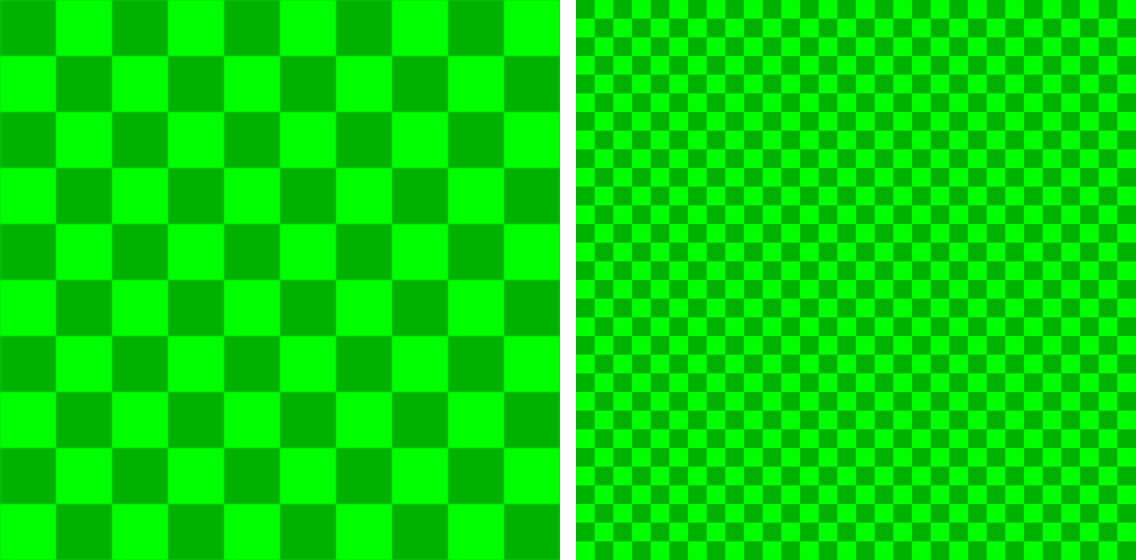
Left: one tile. Right: repeated 3 by 3.
This pattern is drawn by a Shadertoy shader. Its source:

```glsl
// Two-tone green checkerboard, ten cells across and ten down (five repeats each way).
// Each axis gives a soft square wave from the signed distance to the nearest
// cell border; the product of the two waves picks the light or dark green.

const float CELLS = 10.0;         // even, so opposite canvas edges join
const float EDGE_SOFTNESS = 0.015; // half width of the border blend, in cells
const vec3 LIGHT_GREEN = vec3(0.0, 1.0, 0.005);
const vec3 DARK_GREEN = vec3(0.0, 0.70, 0.0);

// Signed distance to the nearest border: positive in even cells, negative in odd
vec2 borderDistance(vec2 p) {
    return 0.5 - abs(mod(p + 0.5, 2.0) - 1.0);
}

// Square wave from -1 to 1 with a linear ramp across each border
vec2 softSquareWave(vec2 p, vec2 halfWidth) {
    return clamp(borderDistance(p) / halfWidth, -1.0, 1.0);
}

// 1 in light cells, 0 in dark cells, blended along the borders
float checker(vec2 p, vec2 halfWidth) {
    vec2 wave = softSquareWave(p, halfWidth);
    return 0.5 + 0.5 * wave.x * wave.y;
}

void mainImage(out vec4 fragColor, in vec2 fragCoord) {
    vec2 p = CELLS * fragCoord / iResolution.xy;

    // Keep the blend at least one pixel wide on small canvases
    vec2 halfPixel = 0.5 * CELLS / iResolution.xy;
    vec2 halfWidth = max(vec2(EDGE_SOFTNESS), halfPixel);

    vec3 color = mix(DARK_GREEN, LIGHT_GREEN, checker(p, halfWidth));
    fragColor = vec4(color, 1.0);
}
```
